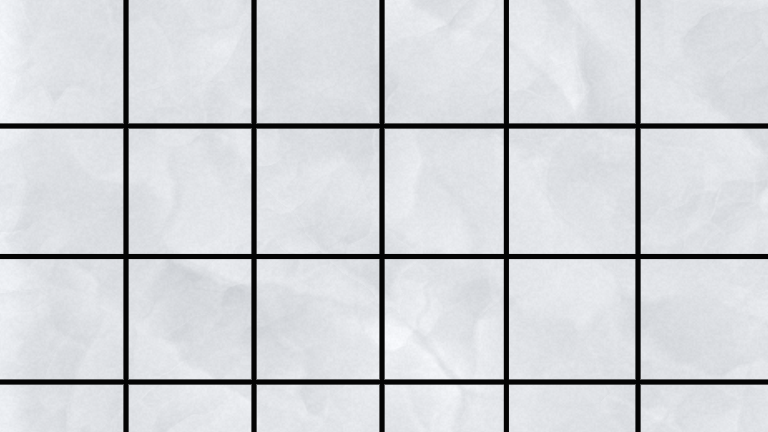
A WebGL 1 fragment shader for this pattern:

```glsl
precision highp float;
// Crumpled pale paper ruled with a slightly uneven grid of black lines.
uniform vec2 u_resolution;

// Lengths are in canvas heights.
const vec2 FIRST_LINE = vec2(0.2917, 0.1157);
const vec2 LAST_INDEX = vec2(4.0, 2.0);
const float PITCH = 0.2963;
const float LINE_WIDTH = 0.0120;
const vec2 SLIP_INDEX = vec2(3.0, 1.0);
const vec2 SLIP = vec2(-0.0085, -0.0058);

const vec3 INK = vec3(0.015, 0.016, 0.015);
const vec3 PAPER = vec3(0.872, 0.882, 0.898);
const vec3 SHADE_TINT = vec3(1.04, 1.0, 0.97);
const float FOLD_DEPTH = 0.085;
const float CLOUD_DEPTH = 0.060;
const float GRAIN_DEPTH = 0.040;
const float EDGE_GLOW = 0.055;

float hash(vec2 p) {
  vec3 q = fract(vec3(p.xyx) * 0.1031);
  q += dot(q, q.yzx + 33.33);
  return fract((q.x + q.y) * q.z);
}

vec2 hash2(vec2 p) {
  return vec2(hash(p + 17.0), hash(p + 71.0));
}

float noise(vec2 p) {
  vec2 cell = floor(p);
  vec2 f = fract(p);
  f = f * f * (3.0 - 2.0 * f);
  float low = mix(hash(cell), hash(cell + vec2(1.0, 0.0)), f.x);
  float high = mix(hash(cell + vec2(0.0, 1.0)), hash(cell + 1.0), f.x);
  return mix(low, high, f.y);
}

float fbm(vec2 p) {
  float sum = 0.0;
  float weight = 0.5;
  for (int i = 0; i < 4; i++) {
    sum += weight * noise(p);
    p = mat2(1.6, 1.2, -1.2, 1.6) * p + 9.7;
    weight *= 0.5;
  }
  return sum;
}

// Voronoi facets, each a tilted plane, with a faint ridge where they meet.
float facets(vec2 p) {
  vec2 cell = floor(p);
  vec2 nearest = vec2(0.0);
  vec2 id = vec2(0.0);
  float first = 9.0;
  float second = 9.0;
  for (int j = -1; j <= 1; j++) {
    for (int i = -1; i <= 1; i++) {
      vec2 c = cell + vec2(float(i), float(j));
      vec2 offset = p - c - hash2(c);
      float d = length(offset);
      if (d < first) {
        second = first;
        first = d;
        nearest = offset;
        id = c;
      } else {
        second = min(second, d);
      }
    }
  }
  float gap = second - first;
  vec2 tilt = hash2(id + 5.0) - 0.5;
  float plane = dot(tilt, nearest) * 1.3 + (hash(id + 3.0) - 0.5) * 0.35;
  float ridge = (hash(id + 8.0) - 0.35) * (1.0 - smoothstep(0.0, 0.1, gap));
  return plane * smoothstep(0.0, 0.14, gap) + 0.25 * ridge;
}

// Facets at three scales, each turned and stretched, fading in patches.
float folds(vec2 p) {
  vec2 warp = vec2(fbm(p * 5.0), fbm(p * 5.0 + 40.0)) - 0.47;
  float sum = 0.0;
  float scale = 3.2;
  for (int i = 0; i < 3; i++) {
    float layer = float(i);
    float angle = 0.75 + 0.95 * layer;
    mat2 turn = mat2(cos(angle), sin(angle), -sin(angle), cos(angle));
    vec2 q = turn * (p + 0.16 * warp) * vec2(1.0, 1.0) * scale;
    float patches = smoothstep(0.3, 0.65, noise(p * 4.0 + 23.0 * layer));
    sum += facets(q * vec2(0.75, 1.5) + 31.0 * layer) * (0.3 + 0.7 * patches) / (1.0 + 0.35 * layer);
    scale *= 1.9;
  }
  return sum;
}

// Signed distance to the nearest ruled line on each axis.
vec2 lineDistance(vec2 p) {
  vec2 index = clamp(floor((p - FIRST_LINE) / PITCH + 0.5), vec2(0.0), LAST_INDEX);
  vec2 slipped = 1.0 - step(0.5, abs(index - SLIP_INDEX));
  return abs(p - FIRST_LINE - index * PITCH - slipped * SLIP) - 0.5 * LINE_WIDTH;
}

void main() {
  vec2 p = gl_FragCoord.xy / u_resolution.y;
  float pixel = 1.0 / u_resolution.y;

  // Paper relief, fibre grain and a lighter left margin
  float relief = FOLD_DEPTH * folds(p) + CLOUD_DEPTH * (fbm(p * 3.5 + 6.0) - 0.47);
  float grain = 0.6 * noise(p * 260.0) + 0.4 * noise(p * vec2(120.0, 150.0) + 50.0) - 0.5;
  float glow = EDGE_GLOW * (1.0 - smoothstep(0.0, 0.10, p.x));
  vec3 color = PAPER + relief * SHADE_TINT + GRAIN_DEPTH * grain + glow;

  // Ruled grid
  vec2 d = lineDistance(p);
  float ink = 1.0 - smoothstep(-0.6 * pixel, 0.6 * pixel, min(d.x, d.y));
  gl_FragColor = vec4(clamp(mix(color, INK, ink), 0.0, 1.0), 1.0);
}
```
